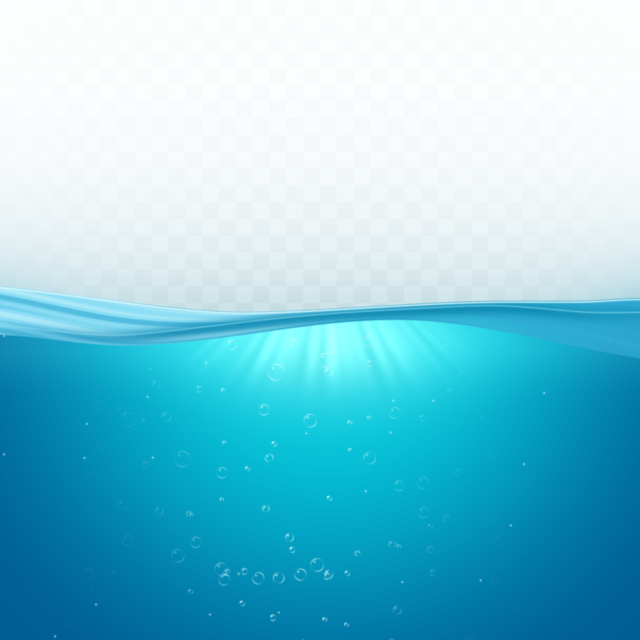
Reproduce this background procedurally as a WebGL 1 fragment shader.

```glsl
precision highp float;
uniform vec2 u_resolution;

const vec3 SKY_WHITE = vec3(0.995, 0.998, 1.0);
const vec3 SKY_HAZE = vec3(0.80, 0.89, 0.91);
const vec3 SIDE_HAZE = vec3(0.50, 0.76, 0.84);
const vec3 DEEP = vec3(0.0, 0.37, 0.59);
const vec3 LAGOON = vec3(0.02, 0.78, 0.86);
const vec3 GLOW = vec3(0.52, 0.96, 0.97);
const vec3 SHEET_PALE = vec3(0.55, 0.87, 0.96);
const vec3 SHEET_BLUE = vec3(0.20, 0.67, 0.83);
const vec3 RIBBON_DARK = vec3(0.05, 0.53, 0.69);
const vec3 FOAM = vec3(0.88, 0.98, 1.0);
const vec2 LIGHT_POS = vec2(0.51, 0.48);
const float TILES = 38.0;
const float TILE_CONTRAST = 0.028;
const float PI = 3.14159265;

vec2 hash2(vec2 p) {
  vec3 q = fract(p.xyx * vec3(0.1031, 0.1030, 0.0973));
  q += dot(q, q.yzx + 33.33);
  return fract((q.xx + q.yz) * q.zy);
}

float bell(float d, float width) {
  return exp(-d * d / (width * width));
}

// Upper and lower outlines of the wave
float waveTop(float x) {
  return 0.557 - 0.045 * smoothstep(-0.1, 0.4, x)
    + 0.018 * smoothstep(0.35, 0.8, x) + 0.004 * smoothstep(0.9, 1.0, x);
}

float waveLow(float x) {
  return 0.478 - 0.018 * smoothstep(-0.03, 0.2, x)
    + 0.040 * smoothstep(0.19, 0.62, x) - 0.070 * smoothstep(0.62, 1.12, x);
}

vec3 sky(vec2 uv) {
  float h = max(uv.y - 0.52, 0.0) / 0.48;
  vec3 col = mix(SKY_HAZE, SKY_WHITE, 1.0 - exp(-4.0 * h));
  float side = abs(2.0 * uv.x - 1.0);
  vec2 tile = sin(PI * TILES * vec2(uv.x, 1.0 - uv.y));
  float checker = smoothstep(-0.1, 0.1, tile.x * tile.y);
  float fade = (1.0 - 0.75 * side * side) * (0.25 + 0.75 * exp(-2.5 * h));
  col -= TILE_CONTRAST * checker * fade;
  return mix(col, SIDE_HAZE, 0.6 * pow(side, 4.0) * exp(-11.0 * h));
}

// One jittered bubble per cell: x is the rim, y is the glint
vec2 bubbles(vec2 uv, float cells, float chance, float maxRadius) {
  vec2 cell = floor(uv * cells);
  vec2 pick = hash2(cell + cells);
  vec2 centre = (cell + 0.25 + 0.5 * hash2(cell + 71.0)) / cells;
  float radius = maxRadius * mix(0.4, 1.0, pick.y);
  vec2 offset = uv - centre;
  float rim = bell(length(offset) - radius, 0.0014);
  rim *= 0.55 + 0.45 * sin(atan(offset.y, offset.x) * 2.0 + pick.y * 6.0);
  float glint = bell(length(offset - radius * vec2(-0.4, 0.5)), 0.0018);
  return vec2(rim, glint) * step(pick.x, chance);
}

vec3 water(vec2 uv) {
  vec2 offset = uv - LIGHT_POS;
  float d = length(offset * vec2(0.96, 1.0));
  vec3 col = mix(DEEP, LAGOON, 1.0 - smoothstep(0.1, 0.66, d));
  col = mix(col, GLOW, 0.95 * exp(-dot(offset, offset * vec2(28.0, 95.0))));
  col += vec3(0.07, 0.08, 0.06) * bell(uv.y - 0.47, 0.06);

  // Light shafts fanning out under the surface
  float fan = offset.x / (0.64 - uv.y);
  float rays = sin(fan * 23.0) * sin(fan * 11.0 + 1.0) + 0.4 * sin(fan * 47.0);
  col += vec3(0.10, 0.06, 0.05) * rays * bell(offset.x, 0.15) * bell(uv.y - 0.455, 0.05);

  // Rising bubbles and drifting specks
  float column = bell(uv.x - 0.46, 0.19);
  for (int i = 0; i < 3; i++) {
    float k = float(i);
    vec2 b = bubbles(uv + 0.037 * k, 13.0 + 6.0 * k, 0.24, 0.013 - 0.004 * k);
    col = mix(col, FOAM, clamp(0.45 * b.x + 0.6 * b.y, 0.0, 1.0) * column);
  }
  float speck = bubbles(uv + 0.31, 21.0, 0.10, 0.001).y;
  return mix(col, FOAM, 0.55 * speck);
}

// Translucent sheet crossed by a dark ribbon and thin reflections
vec3 wave(vec2 uv, vec3 behind, float top, float low) {
  float x = uv.x;
  float v = (uv.y - low) / (top - low);
  float right = smoothstep(0.3, 0.7, x);
  vec3 col = mix(SHEET_PALE, mix(behind, SHEET_BLUE, 0.75), right);
  float flow = v * 11.0 + 4.0 * x + 1.3 * sin(7.0 * x);
  float streak = 0.6 * sin(flow) + 0.4 * sin(2.3 * flow + 5.0 * x);
  col = mix(col, SHEET_BLUE, 0.65 * smoothstep(0.0, 0.8, streak));
  col = mix(col, FOAM, 0.4 * (1.0 - right) * smoothstep(0.2, 0.9, -streak));

  float ribbon = mix(low + 0.010, top - 0.011, smoothstep(0.1, 0.75, x))
    - 0.015 * smoothstep(0.75, 1.0, x);
  float strength = smoothstep(-0.1, 0.3, x) * (1.0 - 0.55 * smoothstep(0.8, 1.0, x));
  col = mix(col, RIBBON_DARK, 0.85 * strength * bell(uv.y - ribbon, 0.011));
  col = mix(col, SHEET_PALE, 0.45 * bell(uv.y - ribbon - 0.004, 0.0016));
  return mix(col, FOAM, 0.7 * bell(uv.y - top + 0.002, 0.0018));
}

void main() {
  vec2 uv = gl_FragCoord.xy / u_resolution;
  float soft = 1.2 / u_resolution.y;
  float top = waveTop(uv.x);
  float low = waveLow(uv.x);
  vec3 sea = water(uv);
  vec3 col = mix(sea, wave(uv, sea, top, low), smoothstep(-soft, soft, uv.y - low));
  col = mix(col, sky(uv), smoothstep(-soft, soft, uv.y - top));
  gl_FragColor = vec4(clamp(col, 0.0, 1.0), 1.0);
}
```
